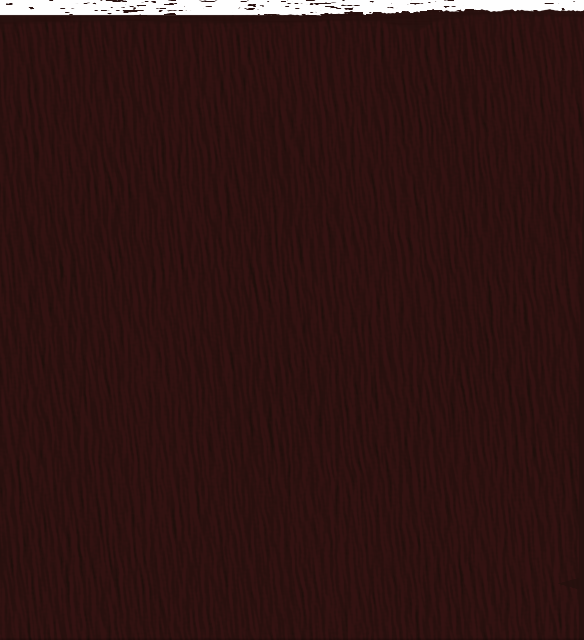
Reproduce this texture procedurally as a WebGL 2 fragment shader.

```glsl
#version 300 es
precision highp float;
// Dark red-brown bark-like grain below a white strip with a dry-brushed edge.

uniform vec2 u_resolution;
out vec4 fragColor;

vec2 hashGradient(vec2 cell) {
    uvec2 q = uvec2(ivec2(cell) + 32768) * uvec2(1597334673u, 3812015801u);
    uint h = (q.x ^ q.y) * 1597334673u;
    h = (h ^ (h >> 15)) * 2246822519u;
    float angle = float((h ^ (h >> 13)) & 65535u) / 65536.0 * 6.28319;
    return vec2(cos(angle), sin(angle));
}

// Gradient noise, roughly -0.7 to 0.7
float gradientNoise(vec2 p) {
    vec2 i = floor(p), f = fract(p);
    vec2 u = f * f * f * (f * (f * 6.0 - 15.0) + 10.0);
    float a = dot(hashGradient(i), f);
    float b = dot(hashGradient(i + vec2(1, 0)), f - vec2(1, 0));
    float c = dot(hashGradient(i + vec2(0, 1)), f - vec2(0, 1));
    float d = dot(hashGradient(i + vec2(1, 1)), f - vec2(1, 1));
    return mix(mix(a, b, u.x), mix(c, d, u.x), u.y);
}

// Height of thin fibres leaning slightly to the left as they rise
float fibreHeight(vec2 p) {
    float bend = 0.003 * gradientNoise(p * vec2(8.0, 13.0))
               + 0.0016 * gradientNoise(p * vec2(35.0, 42.0) + 7.0);
    vec2 q = vec2(p.x + 0.1 * p.y + bend, p.y);
    return 0.50 * gradientNoise(q * vec2(105.0, 13.0))
         + 0.45 * gradientNoise(q * vec2(170.0, 21.0) + 19.3)
         + 0.30 * gradientNoise(q * vec2(250.0, 38.0) + 43.7);
}

void main() {
    vec2 p = gl_FragCoord.xy / u_resolution.y;
    float pixel = 1.0 / u_resolution.y;
    float across = gl_FragCoord.x / u_resolution.x;
    float depth = 1.0 - p.y;

    // Grain lit from the side: red flanks, brown furrows, faint cross weave
    float relief = fibreHeight(p) - fibreHeight(p + vec2(0.0042, 0.0008));
    float weave = gradientNoise(p * vec2(120.0, 240.0) + 51.0);
    float patches = gradientNoise(p * vec2(6.0, 4.0) + 3.0);
    float tone = relief + 0.16 * weave + 0.09 * patches;
    float shade = tone / (0.3 + abs(tone));
    vec3 color = vec3(0.177, 0.067, 0.061) + vec3(0.044, 0.008, 0.014) * shade;
    color -= vec3(0.026, 0.004, 0.008) * smoothstep(0.3, 0.65, -tone);

    // Lower boundary of the white strip, rougher towards the right
    float rough = smoothstep(0.4, 0.62, across);
    float edge = mix(0.0235, 0.0168, smoothstep(0.5, 0.85, across))
               + rough * (0.0025 * gradientNoise(vec2(p.x * 40.0, 2.5))
                        + 0.0025 * gradientNoise(vec2(p.x * 190.0, 8.5)));

    // Flat dark paint under the strip, with a sagging drip
    float sag = 0.012 + 0.013 * exp(-pow((across - 0.71) / 0.035, 2.0))
              + 0.007 * gradientNoise(vec2(p.x * 7.0, 4.5));
    float band = 1.0 - smoothstep(-0.004, 0.003, depth - edge - sag);
    float brushed = gradientNoise(p * vec2(12.0, 260.0));
    vec3 paint = vec3(0.15, 0.061, 0.052) + 0.016 * brushed;
    color = mix(color, paint, 0.8 * band);

    // Dark right border with a pointed notch, and a dim bottom line
    float notch = 0.033 * max(0.0, 1.0 - abs(p.y - 0.088) / 0.009);
    float border = 0.008 * (1.0 - smoothstep(0.35, 0.8, p.y)) + notch;
    float inset = u_resolution.x * pixel - p.x;
    float side = 1.0 - smoothstep(-pixel, pixel, inset - border);
    color = mix(color, vec3(0.14, 0.06, 0.05), 0.8 * side);
    color *= 1.0 - 0.2 * (1.0 - smoothstep(0.0, 0.005, p.y));

    // Sparse horizontal bristle marks left in the white, gathered in clusters
    float bristle = gradientNoise(p * vec2(32.0, 270.0) + 13.0)
                  + 0.45 * gradientNoise(p * vec2(130.0, 400.0) + 29.0);
    float cluster = 0.55 * gradientNoise(vec2(p.x * 9.0, 6.5))
                  + 0.22 * exp(-pow((across - 0.46) / 0.08, 2.0))
                  - 0.10 * smoothstep(0.65, 0.8, across);
    float ragged = 0.45 * rough * smoothstep(0.004, 0.0, edge - depth);
    float mark = smoothstep(0.42, 0.54, bristle + cluster + ragged);
    float white = 1.0 - smoothstep(-0.7 * pixel, 0.7 * pixel, depth - edge);
    color = mix(color, vec3(0.995), white * (1.0 - mark));

    fragColor = vec4(color, 1.0);
}
```
